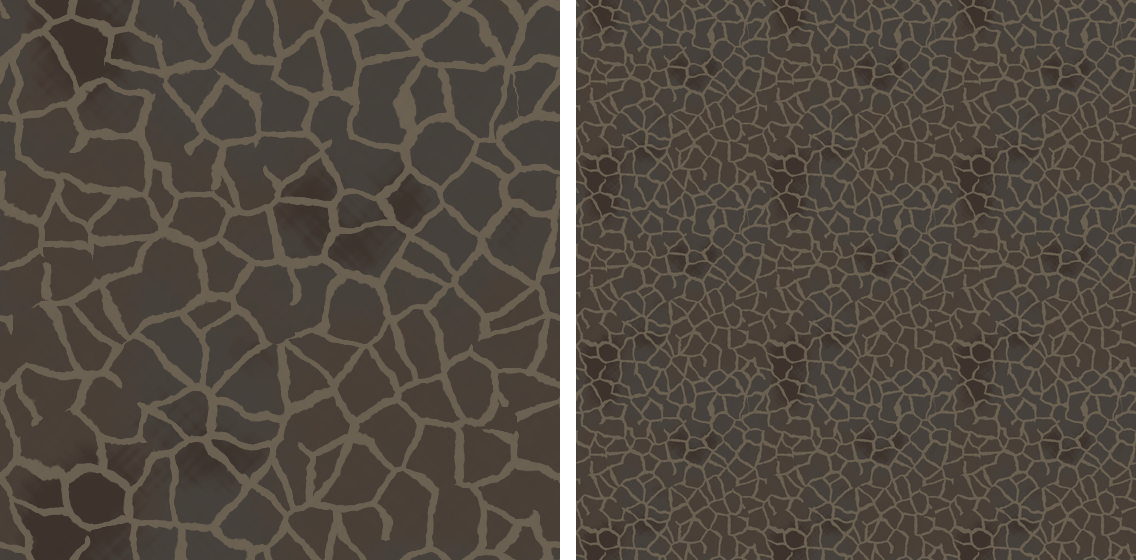
Left: one tile. Right: repeated 3 by 3.
Reproduce this texture procedurally as a Shadertoy shader.

```glsl
// Cracked earth: a net of wobbly tan strokes over dark grey-brown plates.
// A weighted Voronoi diagram on a diagonal lattice gives the net; wrapped
// noise bends the strokes, roughens their rims and stains the plates.

#define LATTICE vec2(9.0, 7.0)   // plates along the two diagonals
#define JITTER 0.95              // scatter of plate centres
#define SIZE_SPREAD 0.0022       // difference between large and small plates
#define HALF_WIDTH 0.0068        // half the stroke width
#define SOFTNESS 0.0011          // blur of the stroke rim
#define OPEN_SHARE 0.12          // share of strokes that may break off
#define STROKE vec3(0.420, 0.380, 0.320)
#define GREY_PLATE vec3(0.275, 0.256, 0.235)
#define BROWN_PLATE vec3(0.288, 0.248, 0.216)
#define DARK_STAIN vec3(0.232, 0.188, 0.164)

vec2 hash2(vec2 p) {
    vec3 q = fract(p.xyx * vec3(0.1031, 0.1030, 0.0973));
    q += dot(q, q.yzx + 33.33);
    return fract((q.xx + q.yz) * q.zy);
}

// Two channels of value noise, repeating after "period" cells.
vec2 noise2(vec2 p, vec2 period) {
    vec2 i = floor(p), f = fract(p);
    f = f * f * (3.0 - 2.0 * f);
    vec2 a = hash2(mod(i, period));
    vec2 b = hash2(mod(i + vec2(1, 0), period));
    vec2 c = hash2(mod(i + vec2(0, 1), period));
    vec2 d = hash2(mod(i + vec2(1, 1), period));
    return mix(mix(a, b, f.x), mix(c, d, f.x), f.y);
}

vec2 wrapNoise(vec2 uv, float cells) {
    return noise2(uv * cells, vec2(cells));
}

vec2 toDiagonal(vec2 p) { return vec2(p.x + p.y, p.x - p.y); }

// Same number for a lattice cell and its copies in the neighbouring tiles.
vec2 wrapId(vec2 cell) {
    vec2 s = cell * LATTICE.yx;
    return mod(toDiagonal(s), 2.0 * LATTICE.x * LATTICE.y);
}

// Plate centre on the canvas (xy) and its weight (z).
vec3 plateSite(vec2 cell, vec2 id) {
    vec2 g = (cell + 0.5 + JITTER * (hash2(id) - 0.5)) / LATTICE;
    return vec3(0.5 * toDiagonal(g), SIZE_SPREAD * hash2(id + 371.0).x);
}

// Distance to the nearest plate border; "opening" lets some borders fade out.
float borderDistance(vec2 p, float opening) {
    vec2 base = floor(toDiagonal(p) * LATTICE);
    vec3 own = vec3(0.0);
    vec2 ownId = vec2(0.0);
    float nearest = 1e5;
    for (int j = -2; j <= 2; j++)
    for (int i = -2; i <= 2; i++) {
        vec2 cell = base + vec2(i, j);
        vec2 id = wrapId(cell);
        vec3 s = plateSite(cell, id);
        float power = dot(s.xy - p, s.xy - p) - s.z;
        if (power < nearest) { nearest = power; own = s; ownId = id; }
    }
    float border = 1.0;
    for (int j = -2; j <= 2; j++)
    for (int i = -2; i <= 2; i++) {
        vec2 cell = base + vec2(i, j);
        vec2 id = wrapId(cell);
        vec3 s = plateSite(cell, id);
        float gap = length(s.xy - own.xy);
        if (gap < 1e-4) continue;
        float power = dot(s.xy - p, s.xy - p) - s.z;
        float d = 0.5 * (power - nearest) / gap;
        d += 0.03 * opening * step(hash2(id + ownId).y, OPEN_SHARE);
        border = min(border, d);
    }
    return border;
}

// Faint crossed brush marks along both diagonals.
float hatch(vec2 uv) {
    vec2 q = toDiagonal(uv);
    float a = noise2(q * vec2(90, 10), vec2(90, 10)).x;
    float b = noise2(q * vec2(12, 80), vec2(12, 80)).y;
    return 0.5 * (a + b) - 0.5;
}

void mainImage(out vec4 fragColor, in vec2 fragCoord) {
    vec2 uv = fragCoord / iResolution.xy;

    // Bends, wiggles and ragged rims
    vec2 p = uv;
    p += 0.030 * (wrapNoise(uv, 9.0) - 0.5);
    p += 0.016 * (wrapNoise(uv + 0.37, 27.0) - 0.5);
    p += 0.004 * (wrapNoise(uv + 0.61, 80.0) - 0.5);
    p += 0.0025 * (wrapNoise(uv, 190.0) - 0.5);

    // Plates: grey to brown, with dark hatched stains
    float marks = hatch(uv);
    vec2 tone = 0.7 * wrapNoise(uv + 0.13, 4.0) + 0.3 * wrapNoise(uv, 11.0);
    float brown = smoothstep(0.35, 0.65, tone.x + 0.15 * marks);
    float stain = smoothstep(0.56, 0.80, tone.y + 0.20 * marks);
    vec3 color = mix(GREY_PLATE, BROWN_PLATE, brown);
    color = mix(color, DARK_STAIN, 0.85 * stain);
    color *= 1.0 + 0.04 * marks;

    // Strokes
    float opening = smoothstep(0.42, 0.56, wrapNoise(uv, 16.0).x);
    float width = HALF_WIDTH * (0.80 + 0.40 * wrapNoise(uv, 20.0).y);
    float soft = max(SOFTNESS, 0.7 / iResolution.y);
    float d = borderDistance(p, opening) - width;
    float ink = 1.0 - smoothstep(-soft, soft, d);
    color = mix(color, STROKE * (1.0 + 0.03 * marks), ink);

    fragColor = vec4(color, 1.0);
}
```
